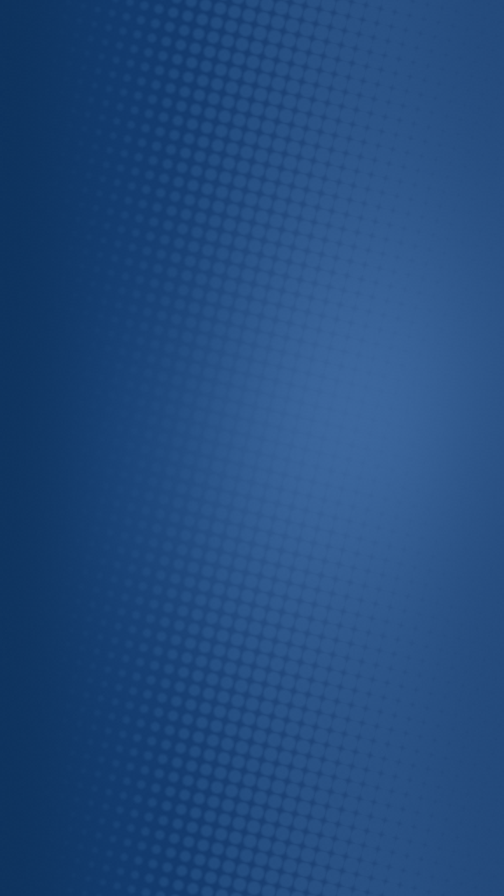
A WebGL 2 fragment shader for this background:

```glsl
#version 300 es
precision highp float;
// Blue backdrop with a soft glow right of centre and a tilted halftone screen.
// A horizontal colour ramp carries the glow; dots grow from left to right until
// they merge, leaving small dark diamonds. The screen fades at mid height.

uniform vec2 u_resolution;
out vec4 outColor;

// All lengths are in canvas widths; heights marked "share" are 0..1.
const vec3 EDGE_BLUE = vec3(0.055, 0.200, 0.370);
const vec3 DEEP_BLUE = vec3(0.080, 0.240, 0.440);
const vec3 MID_BLUE = vec3(0.155, 0.310, 0.510);
const vec3 RIGHT_BLUE = vec3(0.135, 0.285, 0.480);
const vec3 GLOW_TINT = vec3(0.080, 0.092, 0.105);
const vec3 DOT_TINT = vec3(0.050, 0.064, 0.066);

const vec2 GLOW_CENTRE = vec2(0.66, 0.53); // x in widths, y as a share
const vec2 GLOW_SIZE = vec2(0.37, 0.43);
const float GLOW_TILT = 0.25;

const float DOT_PITCH = 0.0295;
const float SCREEN_ANGLE = -0.235;
const float DOT_SOFTNESS = 0.09;
const float FADE_HEIGHT = 0.52;
const float FADE_SPREAD = 0.21;
const float MIN_CONTRAST = 0.22;
const float GRAIN = 0.006;

float hash(vec2 p) {
    return fract(sin(dot(p, vec2(127.1, 311.7))) * 43758.5453);
}

mat2 rotation(float angle) {
    float c = cos(angle), s = sin(angle);
    return mat2(c, s, -s, c);
}

// Left to right colour ramp.
vec3 ramp(float x) {
    vec3 color = mix(EDGE_BLUE, DEEP_BLUE, smoothstep(0.0, 0.28, x));
    color = mix(color, MID_BLUE, smoothstep(0.18, 0.72, x));
    return mix(color, RIGHT_BLUE, smoothstep(0.75, 1.0, x));
}

// Elliptical bell, leaning to the upper right.
float glow(vec2 offset) {
    vec2 q = offset;
    q.x -= GLOW_TILT * offset.y;
    q /= GLOW_SIZE;
    return exp(-dot(q, q));
}

// Coverage of round dots whose radius follows the column they sit in.
float halftone(vec2 p, float pixel) {
    mat2 turn = rotation(SCREEN_ANGLE);
    vec2 grid = p * turn / DOT_PITCH;
    vec2 cell = floor(grid) + 0.5;
    float column = (turn * cell * DOT_PITCH).x;
    float radius = mix(0.10, 0.47, smoothstep(0.02, 0.56, column));
    radius += 0.22 * smoothstep(0.48, 1.0, column);
    float blur = DOT_SOFTNESS + pixel / DOT_PITCH;
    return 1.0 - smoothstep(radius - blur, radius + blur, length(grid - cell));
}

// Strength of the screen, strongest left of centre near the top and bottom.
float screenContrast(vec2 p, float share) {
    float d = (share - FADE_HEIGHT) / FADE_SPREAD;
    float vertical = mix(1.0, MIN_CONTRAST, exp(-d * d));
    float horizontal = smoothstep(0.04, 0.42, p.x);
    horizontal *= 1.0 - 0.75 * smoothstep(0.5, 1.0, p.x);
    return vertical * horizontal;
}

void main() {
    float pixel = 1.0 / u_resolution.x;
    vec2 p = gl_FragCoord.xy * pixel;
    float aspect = u_resolution.y * pixel;
    float share = p.y / aspect;

    // Base colour and light.
    vec3 color = ramp(p.x);
    color += GLOW_TINT * glow(p - GLOW_CENTRE * vec2(1.0, aspect));

    // The screen lifts dots and sinks gaps around their mean brightness.
    float balance = mix(0.3, 0.85, smoothstep(0.1, 0.75, p.x));
    float dots = halftone(p, pixel) - balance;
    color += DOT_TINT * dots * screenContrast(p, share);

    // Fine grain hides banding.
    color += GRAIN * (hash(floor(p * 288.0)) - 0.5);
    outColor = vec4(color, 1.0);
}
```
